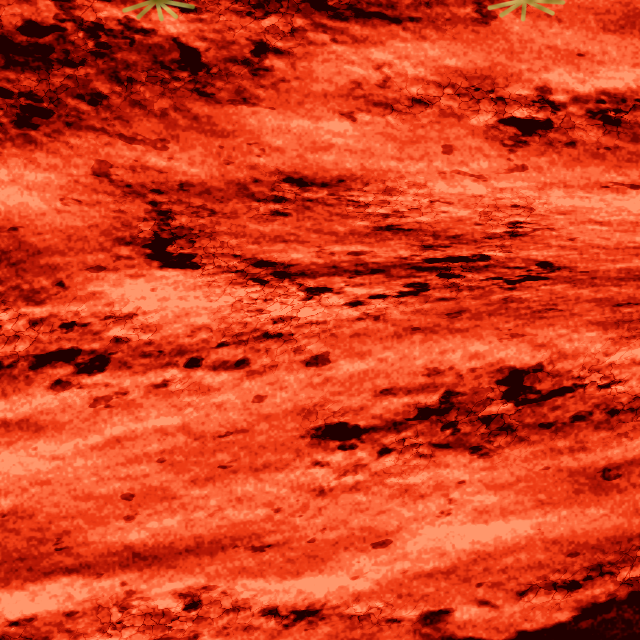
Write a Shadertoy shader that draws this texture.

```glsl
float hash(vec2 p) {
    vec3 q = fract(vec3(p.xyx) * 0.1031);
    q += dot(q, q.yzx + 33.33);
    return fract((q.x + q.y) * q.z);
}

float noise(vec2 p) {
    vec2 i = floor(p), f = fract(p);
    f = f * f * (3.0 - 2.0 * f);
    return mix(mix(hash(i), hash(i + vec2(1, 0)), f.x),
               mix(hash(i + vec2(0, 1)), hash(i + vec2(1, 1)), f.x), f.y);
}

float fbm(vec2 p) {
    float sum = 0.0, gain = 0.53;
    for (int i = 0; i < 4; i++) {
        sum += gain * noise(p);
        p = mat2(1.9, 0.4, -0.4, 1.9) * p + 17.3;
        gain *= 0.5;
    }
    return sum;
}

// x: distance to the gap between clods, y: random value of the clod
vec2 clods(vec2 p) {
    vec2 cell = floor(p);
    float nearest = 9.0, second = 9.0, id = 0.0;
    for (int y = -1; y <= 1; y++)
    for (int x = -1; x <= 1; x++) {
        vec2 c = cell + vec2(x, y);
        float d = length(c + vec2(hash(c), hash(c + 71.7)) - p);
        if (d < nearest) { second = nearest; nearest = d; id = hash(c + 31.1); }
        else second = min(second, d);
    }
    return vec2(second - nearest, id);
}

float segment(vec2 p, vec2 a, vec2 b) {
    vec2 ab = b - a;
    return length(p - a - ab * clamp(dot(p - a, ab) / dot(ab, ab), 0.0, 1.0));
}

float streak(vec2 p, vec2 a, vec2 b, float radius) {
    float d = segment(p, a, b) / radius;
    return exp(-d * d);
}

float smoothBanks(vec2 p) {
    float s = streak(p, vec2(0.44, 0.79), vec2(0.72, 0.755), 0.055);
    s = max(s, streak(p, vec2(0.72, 0.75), vec2(1.02, 0.69), 0.045));
    s = max(s, 0.7 * streak(p, vec2(0.10, 0.60), vec2(0.30, 0.50), 0.045));
    s = max(s, streak(p, vec2(-0.02, 0.28), vec2(0.25, 0.34), 0.032));
    s = max(s, 0.9 * streak(p, vec2(0.30, 0.36), vec2(0.60, 0.44), 0.045));
    s = max(s, 0.9 * streak(p, vec2(0.60, 0.44), vec2(0.90, 0.485), 0.032));
    s = max(s, streak(p, vec2(-0.02, 0.055), vec2(0.50, 0.10), 0.026));
    s = max(s, 0.9 * streak(p, vec2(0.50, 0.10), vec2(1.02, 0.20), 0.04));
    s = max(s, 0.8 * streak(p, vec2(0.65, 0.035), vec2(1.0, 0.06), 0.025));
    return max(s, 0.8 * streak(p, vec2(0.82, 0.87), vec2(1.02, 0.875), 0.018));
}

float crumbledBands(vec2 p) {
    float s = streak(p, vec2(0.24, 0.63), vec2(0.45, 0.50), 0.075);
    s = max(s, streak(p, vec2(0.45, 0.55), vec2(0.85, 0.58), 0.045));
    s = max(s, streak(p, vec2(0.60, 0.85), vec2(1.02, 0.83), 0.04));
    s = max(s, 0.8 * streak(p, vec2(0.42, 0.70), vec2(0.85, 0.65), 0.04));
    s = max(s, 0.9 * streak(p, vec2(-0.02, 0.50), vec2(0.34, 0.43), 0.075));
    s = max(s, 0.9 * streak(p, vec2(0.56, 0.31), vec2(1.02, 0.41), 0.075));
    s = max(s, 0.9 * streak(p, vec2(0.0, 0.02), vec2(0.65, 0.045), 0.03));
    return max(s, streak(p, vec2(0.80, 0.07), vec2(1.02, 0.12), 0.03));
}

vec3 soilColor(float tone) {
    vec3 c = mix(vec3(0.13, 0.0, 0.0), vec3(0.46, 0.02, 0.0), smoothstep(-2.6, -1.6, tone));
    c = mix(c, vec3(0.71, 0.09, 0.02), smoothstep(-1.6, -0.85, tone));
    c = mix(c, vec3(0.93, 0.23, 0.08), smoothstep(-0.85, 0.0, tone));
    c = mix(c, vec3(0.99, 0.41, 0.24), smoothstep(0.0, 0.85, tone));
    return mix(c, vec3(1.0, 0.59, 0.42), smoothstep(0.85, 1.6, tone));
}

// Fan of leaf blades spreading from a root point
float leaves(vec2 p, vec2 root, float size) {
    float cover = 0.0;
    for (int i = 0; i < 5; i++) {
        float a = -2.9 + 0.6 * float(i) + 0.4 * hash(root * 91.0 + float(i));
        vec2 tip = root + size * vec2(cos(a), 0.5 * sin(a));
        cover = max(cover, smoothstep(0.005, 0.002, segment(p, root, tip)));
    }
    return cover;
}

void mainImage(out vec4 fragColor, in vec2 fragCoord) {
    vec2 uv = fragCoord / iResolution.xy;

    // Broad layers, bent by low noise
    vec2 bend = vec2(fbm(uv * vec2(6, 9)), fbm(uv * vec2(7, 14) + 40.0)) - 0.5;
    vec2 p = uv + bend * vec2(0.12, 0.07);
    float slope = mix(0.17, -0.12, smoothstep(0.45, 0.75, uv.y));
    vec2 bed = vec2(uv.x, uv.y - slope * uv.x);
    float bank = smoothBanks(p);
    float shade = smoothstep(0.0, 0.1, p.y - 0.71 - 0.3 * p.x);
    float crumble = max(crumbledBands(p), 0.75 * shade) * (1.0 - 0.7 * bank);
    float tone = 0.1 + 1.05 * bank - 0.4 * crumble - 0.85 * shade;
    tone += 4.0 * (fbm(bed * vec2(4, 22) + 9.0) - 0.5);

    // Relief lit from above
    vec2 ground = bed * vec2(32, 58);
    float height = fbm(ground);
    float relief = height - fbm(ground + vec2(0.1, 0.45));
    tone += relief * mix(1.8, 5.0, crumble);

    // Clods, gaps and dark pits
    vec2 clod = clods(bed * vec2(42, 62) + 1.6 * vec2(height, relief));
    float clump = crumble * smoothstep(0.4, 0.58, fbm(uv * 14.0 + 5.0));
    tone += clump * (1.5 * (clod.y - 0.4) - 1.2 * smoothstep(0.16, 0.02, clod.x));
    float hollow = fbm(bed * vec2(20, 42) + 63.0);
    tone -= 2.2 * crumble * smoothstep(0.39, 0.30, hollow);
    tone -= 1.3 * smoothstep(0.29, 0.22, hollow);

    // Sandy grain and the shadow along the foot
    tone += 0.8 * (noise(uv * 230.0) - 0.5) + 0.5 * (noise(uv * 120.0) - 0.5);
    float foot = 0.012 + 0.04 * smoothstep(0.85, 1.0, uv.x) + 0.15 * bend.y;
    tone -= 3.2 * smoothstep(0.53, 0.60, uv.x) * smoothstep(0.012, -0.006, uv.y - foot);
    vec3 color = soilColor(tone);

    // Sparse greenery on the upper edge
    float leaf = max(leaves(uv, vec2(0.245, 1.0), 0.06), leaves(uv, vec2(0.82, 1.0), 0.06));
    vec3 leafColor = mix(vec3(0.45, 0.42, 0.08), vec3(0.9, 0.85, 0.5), noise(uv * 70.0));
    color = mix(color, leafColor, 0.85 * leaf);

    fragColor = vec4(color, 1.0);
}
```
